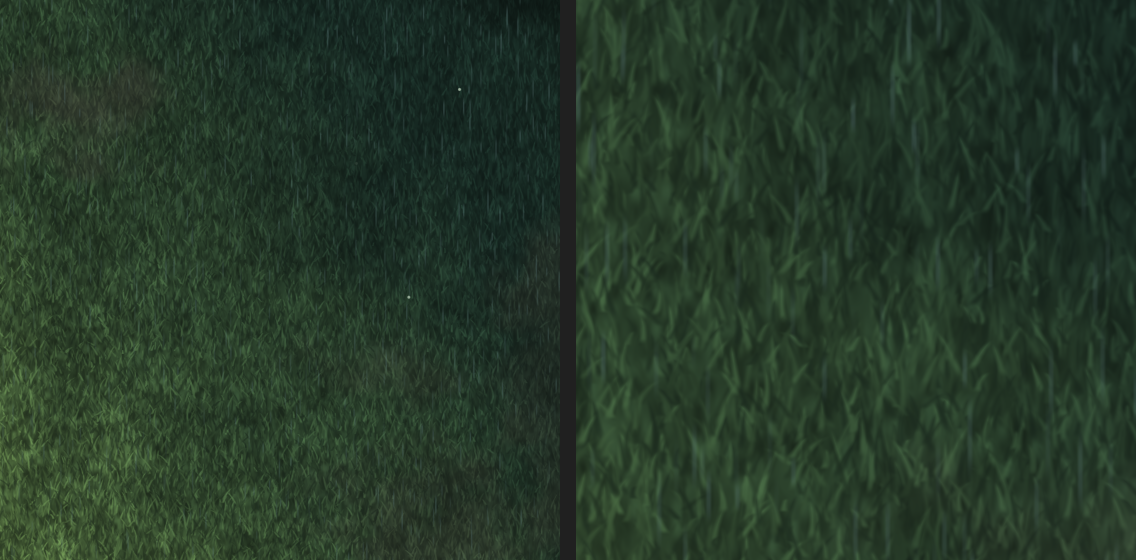
Left: the whole. Right: its middle third, enlarged.
Write a WebGL 1 fragment shader that draws this texture.

```glsl
precision highp float;
uniform vec2 u_resolution;

#define BLADE_LAYERS 16
#define BLADE_HEIGHT 0.036
#define BLADE_WIDTH 0.0020
#define BLADE_OPACITY 0.64
#define SOFTNESS 0.0016
#define RAIN_AMOUNT 0.42
#define SUNNY vec3(0.292, 0.390, 0.222)
#define MIDDLE vec3(0.156, 0.237, 0.160)
#define SHADED vec3(0.088, 0.160, 0.135)
#define SOIL vec3(0.200, 0.218, 0.178)
#define RAIN vec3(0.33, 0.44, 0.44)

float hash(vec2 p) {
  return fract(sin(dot(p, vec2(127.1, 311.7))) * 43758.5453);
}

float noise(vec2 p) {
  vec2 i = floor(p), f = fract(p);
  f = f * f * (3.0 - 2.0 * f);
  return mix(mix(hash(i), hash(i + vec2(1.0, 0.0)), f.x),
             mix(hash(i + vec2(0.0, 1.0)), hash(i + 1.0), f.x), f.y);
}

float fbm(vec2 p) {
  float sum = 0.0, amp = 0.5;
  for (int i = 0; i < 4; i++) {
    sum += amp * noise(p);
    p = p * 2.03 + 11.7;
    amp *= 0.5;
  }
  return sum;
}

// Coverage of a curved, tapering blade rooted at the origin
float blade(vec2 q, float height, float lean, float bend) {
  float t = clamp(q.y / height, 0.0, 1.0);
  float slope = (lean + 2.0 * bend * t) / height;
  float d = abs(q.x - (lean + bend * t) * t) / sqrt(1.0 + slope * slope);
  float width = BLADE_WIDTH * (1.0 - 0.7 * t);
  float ends = smoothstep(0.0, 0.25, t) * (1.0 - smoothstep(0.75, 1.0, t));
  return ends * (1.0 - smoothstep(width - SOFTNESS, width + SOFTNESS, d));
}

// Overlapping blades: x is brightness, y is yellow tint
vec2 grass(vec2 p, float shade) {
  vec2 tone = vec2(0.5 + 0.65 * noise(p * vec2(160.0, 85.0)), 0.0);
  for (int layer = 0; layer < BLADE_LAYERS; layer++) {
    float k = float(layer);
    vec2 cell = vec2(0.6, 1.0) * BLADE_HEIGHT * (0.7 + 0.6 * fract(k * 0.618));
    vec2 g = p / cell + k * vec2(0.37, 0.71);
    for (int j = -1; j <= 0; j++) {
      for (int i = -1; i <= 1; i++) {
        vec2 id = floor(g) + vec2(float(i), float(j));
        vec2 key = id + k * vec2(17.3, 41.9);
        vec2 root = id + vec2(hash(key), hash(key + 5.3));
        float height = cell.y * mix(0.35, 1.0, hash(key + 9.1));
        float reach = cell.x * mix(1.3, 0.55, shade);
        float lean = (hash(key + 13.7) - 0.5) * reach;
        float bend = (hash(key + 21.1) - 0.5) * reach;
        float r = hash(key + 33.5);
        vec2 color = vec2(0.54 + 1.15 * r * r, r - 0.4);
        float cover = blade((g - root) * cell, height, lean, bend);
        tone = mix(tone, color, cover * BLADE_OPACITY);
      }
    }
  }
  return tone;
}

// Worn spot with a ragged edge
float patchMask(vec2 p, vec2 center, vec2 radius) {
  float d = length((p - center) / radius) + 2.0 * (fbm(p * 13.0) - 0.47);
  return 1.0 - smoothstep(0.15, 1.3, d);
}

// Sparse, thin falling streaks
float rain(vec2 p, float seed) {
  vec2 cell = vec2(0.017, 0.062);
  vec2 g = p / cell + seed;
  g.y += hash(vec2(floor(g.x), seed));
  vec2 id = floor(g), f = fract(g);
  float r = hash(id + seed * 3.1);
  float x = (f.x - mix(0.2, 0.8, hash(id + 7.7))) * cell.x;
  float span = mix(0.15, 0.45, hash(id + 15.1));
  float fade = 1.0 - smoothstep(0.3 * span, span, abs(f.y - 0.5));
  float line = 1.0 - smoothstep(0.0003, 0.0024, abs(x));
  return line * fade * smoothstep(0.45, 1.0, r);
}

// Rare bright drops
float drops(vec2 p) {
  vec2 g = p * 9.0, id = floor(g);
  vec2 center = 0.2 + 0.6 * vec2(hash(id + 2.4), hash(id + 8.6));
  float d = length((fract(g) - center) / 9.0);
  return step(0.87, hash(id + 51.0)) * (1.0 - smoothstep(0.001, 0.004, d));
}

void main() {
  vec2 p = gl_FragCoord.xy / min(u_resolution.x, u_resolution.y);

  // Diagonal light with uneven clumps and tufts
  float clump = fbm(p * 9.0 + 3.0) - 0.47;
  float tuft = fbm(p * vec2(34.0, 27.0) + 8.0) - 0.47;
  float shade = clamp(0.53 * p.x + 0.43 * p.y - 0.14 * clump, 0.0, 1.0);
  vec3 color = mix(SUNNY, MIDDLE, smoothstep(-0.08, 0.44, shade));
  color = mix(color, SHADED, smoothstep(0.4, 0.74, shade));

  // Worn ground
  float soil = patchMask(p, vec2(0.14, 0.81), vec2(0.17, 0.10));
  soil = max(soil, 0.7 * patchMask(p, vec2(0.97, 0.51), vec2(0.12, 0.13)));
  soil = max(soil, 0.6 * patchMask(p, vec2(0.97, 0.28), vec2(0.09, 0.16)));
  soil = max(soil, 0.7 * patchMask(p, vec2(0.84, 0.07), vec2(0.25, 0.12)));
  soil = max(soil, 0.5 * patchMask(p, vec2(0.69, 0.36), vec2(0.14, 0.07)));
  color = mix(color, SOIL * mix(1.0, 0.75, smoothstep(0.4, 0.8, shade)), 0.7 * soil);

  // Blades, flatter over soil and in shade
  vec2 tone = grass(p, shade);
  float contrast = mix(1.1, 0.72, shade) * (1.0 - 0.35 * soil);
  color *= 1.0 + (tone.x - 0.88) * contrast;
  color += vec3(0.026, 0.016, -0.022) * tone.y * (1.0 - shade);
  color *= 1.0 + 0.25 * clump + 0.45 * tuft * (1.0 - 0.5 * shade);

  // Dark far corner, rain and drops
  color *= 1.0 - 0.35 * (1.0 - smoothstep(0.0, 0.2, length((p - 1.0) * vec2(0.7, 1.8))));
  float streaks = rain(p, 4.0) + 0.8 * rain(p + 0.31, 19.0);
  color = mix(color, RAIN, RAIN_AMOUNT * min(streaks, 1.0) * mix(0.6, 1.0, shade));
  color = mix(color, vec3(0.62, 0.70, 0.62), drops(p) * smoothstep(0.6, 0.75, p.x));
  gl_FragColor = vec4(color, 1.0);
}
```
